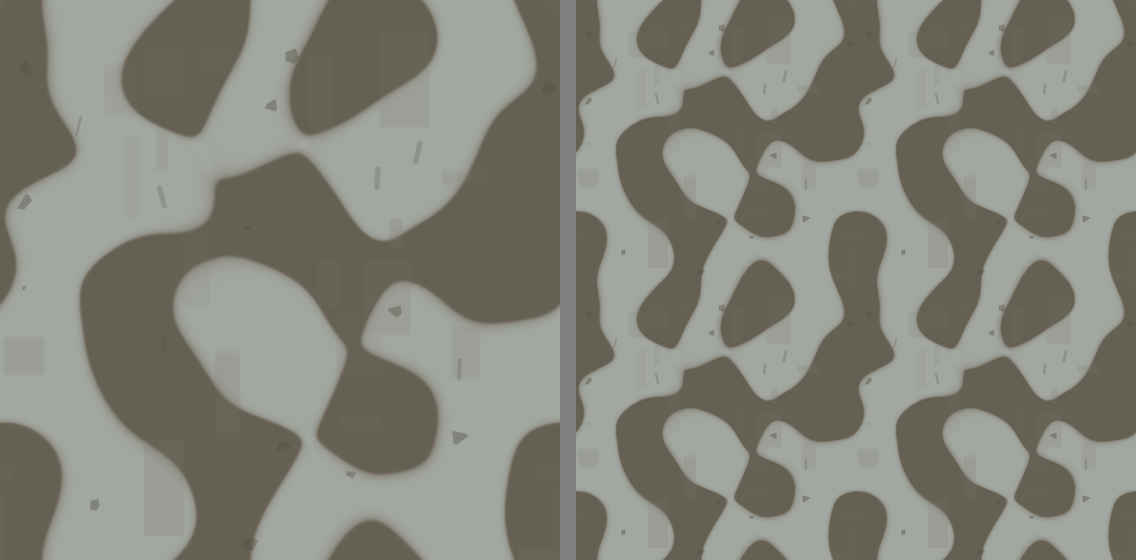
Left, the tile; right, the same tile 2 across and 2 down.
Give the GLSL for this pattern, as a WebGL 2 fragment shader.

```glsl
#version 300 es
precision highp float;
// Worn two-tone paint: smooth pale grey blobs with soft brown rims on olive, with faint patches and chips; tiles.

uniform vec2 u_resolution;
out vec4 fragColor;

const float TAU = 6.2831853;

float hash(vec2 p) {
    return fract(sin(dot(p, vec2(127.1, 311.7))) * 43758.5453);
}

vec2 hash2(float id, float seed) {
    return vec2(hash(vec2(id, seed)), hash(vec2(id, seed + 0.5)));
}

// Shortest offset on the repeating tile
vec2 wrap(vec2 p) {
    return fract(p + 0.5) - 0.5;
}

// Approximate signed distance to the blob outline, positive inside.
// Whole-number waves from a narrow band of frequencies keep it seamless.
float blobDistance(vec2 p) {
    float field = 0.15;
    vec2 slope = vec2(0.0);
    for (int y = 0; y <= 6; y++) {
        for (int x = -6; x <= 6; x++) {
            if (y == 0 && x <= 0) continue;
            vec2 k = vec2(x, y);
            float len = length(k);
            float broad = (len - 2.8) / 0.8;
            float lobes = len - 5.2;
            float weight = exp(-broad * broad) + 0.14 * exp(-lobes * lobes);
            weight *= 0.75 + 0.5 * k.x * k.x / (len * len);
            float phase = TAU * (dot(k, p) + hash(k + 17.0));
            field += weight * cos(phase);
            slope -= weight * sin(phase) * TAU * k;
        }
    }
    return field / (length(slope) + 2.0);
}

// Faint upright rectangles with crisp sides and faded ends
float patches(vec2 p) {
    float cover = 0.0;
    for (int i = 0; i < 22; i++) {
        float id = float(i);
        vec2 size = mix(vec2(0.012, 0.02), vec2(0.05, 0.1), hash2(id, 3.0));
        vec2 q = abs(wrap(p - hash2(id, 7.0))) - size;
        float side = 1.0 - smoothstep(-0.005, 0.0, q.x);
        float ends = 1.0 - smoothstep(-0.03 * hash(vec2(id, 9.0)) - 0.004, 0.0, q.y);
        cover = max(cover, side * ends * mix(0.08, 0.3, hash(vec2(id, 11.0))));
    }
    return cover;
}

// Small angular flakes, each cut by five irregular sides
float chips(vec2 p, float blur) {
    float cover = 0.0;
    for (int i = 0; i < 13; i++) {
        float id = float(i);
        vec2 q = wrap(p - hash2(id, 21.0));
        float radius = mix(0.003, 0.011, hash(vec2(id, 23.0)));
        float d = -1.0;
        for (int s = 0; s < 5; s++) {
            vec2 r = hash2(id, 25.0 + float(s));
            float angle = TAU * (float(s) + 0.7 * r.x) / 5.0;
            d = max(d, dot(q, vec2(cos(angle), sin(angle))) - radius * (0.5 + r.y));
        }
        cover = max(cover, 1.0 - smoothstep(-blur, blur, d));
    }
    return cover;
}

// Short, nearly upright scuffs
float scuffs(vec2 p) {
    float cover = 0.0;
    for (int i = 0; i < 6; i++) {
        float id = float(i);
        vec2 r = hash2(id, 41.0);
        vec2 q = wrap(p - hash2(id, 43.0));
        q.x += q.y * (r.x - 0.5) * 0.5;
        q.y -= clamp(q.y, -0.016, 0.016);
        float width = mix(0.002, 0.007, r.y);
        cover = max(cover, 1.0 - smoothstep(width * 0.4, width, length(q)));
    }
    return cover;
}

void main() {
    vec2 p = gl_FragCoord.xy / u_resolution;
    float pixel = 1.0 / min(u_resolution.x, u_resolution.y);

    vec3 olive = vec3(0.392, 0.376, 0.325);
    vec3 paleGrey = vec3(0.635, 0.655, 0.63);
    vec3 rimBrown = vec3(0.49, 0.465, 0.415);
    vec3 dust = vec3(0.53, 0.51, 0.48);
    vec3 grime = vec3(0.33, 0.32, 0.27);

    // Blobs, with a rim that thickens and thins across the tile
    float d = blobDistance(p);
    float inside = smoothstep(-0.002 - pixel, 0.002 + pixel, d);
    float rimWidth = 0.006 + 0.002 * sin(TAU * (2.0 * p.x - p.y));
    vec3 blob = mix(paleGrey, rimBrown, exp(-max(d, 0.0) / rimWidth));
    vec3 color = mix(olive, blob, inside);

    // Wear
    color = mix(color, dust, patches(p) * mix(0.4, 1.0, inside));
    color = mix(color, grime, 0.25 * scuffs(p));
    color = mix(color, grime, 0.42 * chips(p, 0.0007 + 0.5 * pixel));

    fragColor = vec4(color, 1.0);
}
```
